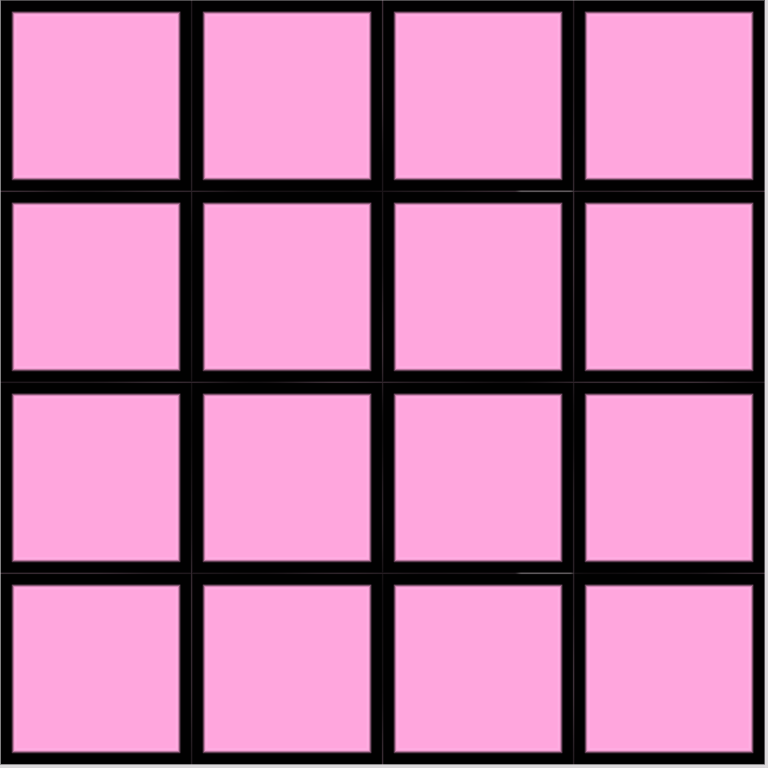
Reproduce this pattern procedurally as a WebGL 1 fragment shader.

```glsl
precision highp float;

uniform vec2 u_resolution;

const float REPEATS = 4.0;
const float PITCH = 0.2487;
const float TILE_HALF = 0.1085;
const vec2 SHEET_ORIGIN = vec2(0.0008, 0.0048);

const vec3 PINK = vec3(1.0, 0.65, 0.865);
const vec3 LILAC = vec3(1.0, 0.71, 0.91);
const vec3 INK = vec3(0.005);
const vec3 SEAM = vec3(0.21, 0.16, 0.19);
const vec3 SCUFF = vec3(0.37, 0.35, 0.36);
const vec3 PAPER = vec3(0.86, 0.85, 0.86);

float hash(vec2 p) {
  return fract(sin(dot(p, vec2(127.1, 311.7))) * 43758.5453);
}

// One-dimensional value noise that wraps over the unit interval
float wrappedNoise(float t, float count, float seed) {
  float x = t * count;
  float i = floor(x);
  float a = hash(vec2(mod(i, count), seed));
  float b = hash(vec2(mod(i + 1.0, count), seed));
  return mix(a, b, smoothstep(0.0, 1.0, fract(x)));
}

float boxDistance(vec2 p, float halfSize) {
  vec2 d = abs(p) - halfSize;
  return length(max(d, 0.0)) + min(max(d.x, d.y), 0.0);
}

float band(float distance, float halfWidth, float blur) {
  return 1.0 - smoothstep(halfWidth - blur, halfWidth + blur, distance);
}

// Faint joint along the nearest grid line, uneven in strength
float hairline(float across, float along, float seed, float pixel) {
  float line = floor(across + 0.5);
  float distance = abs(across - line) * PITCH;
  float inner = step(0.5, line) * step(line, REPEATS - 0.5);
  float wear = wrappedNoise(along, 9.0, line + seed);
  return inner * band(distance, 0.0009, max(0.0009, 0.5 * pixel)) * mix(0.25, 1.2, wear);
}

// Brighter scratch on every other horizontal joint
float scratch(vec2 sheet, float pixel) {
  float line = floor(sheet.y + 0.5);
  float distance = abs(sheet.y - line) * PITCH;
  float span = smoothstep(2.69, 2.73, sheet.x) * (1.0 - smoothstep(2.98, 3.01, sheet.x));
  return mod(line, 2.0) * span * band(distance, 0.001, max(0.0008, 0.5 * pixel));
}

// Pale gap around the sheet, measured across the wrapping edges
float paperGap(vec2 uv, float pixel) {
  float gap = 1.0 - REPEATS * PITCH;
  vec2 centre = SHEET_ORIGIN - 0.5 * gap;
  vec2 d = abs(fract(uv - centre + 0.5) - 0.5);
  return band(min(d.x, d.y), 0.5 * gap, max(0.0012, 0.6 * pixel));
}

void main() {
  vec2 uv = gl_FragCoord.xy / u_resolution;
  float pixel = 1.0 / min(u_resolution.x, u_resolution.y);
  vec2 sheet = (uv - SHEET_ORIGIN) / PITCH;

  // Joints on the dark grid
  vec3 color = INK;
  color += SEAM * hairline(sheet.x, uv.y, 3.0, pixel);
  color = max(color, INK + SEAM * hairline(sheet.y, uv.x, 17.0, pixel));
  color = mix(color, SCUFF, scratch(sheet, pixel));

  // Soft-edged squares with a slightly lighter rim
  float d = boxDistance((fract(sheet) - 0.5) * PITCH, TILE_HALF);
  float rim = band(abs(d + 0.004), 0.001, 0.001);
  vec3 fill = mix(PINK, LILAC, 0.6 * rim);
  color = mix(color, fill, band(d, 0.0, max(0.0028, 0.7 * pixel)));

  color = mix(color, PAPER, paperGap(uv, pixel));
  gl_FragColor = vec4(color, 1.0);
}
```
